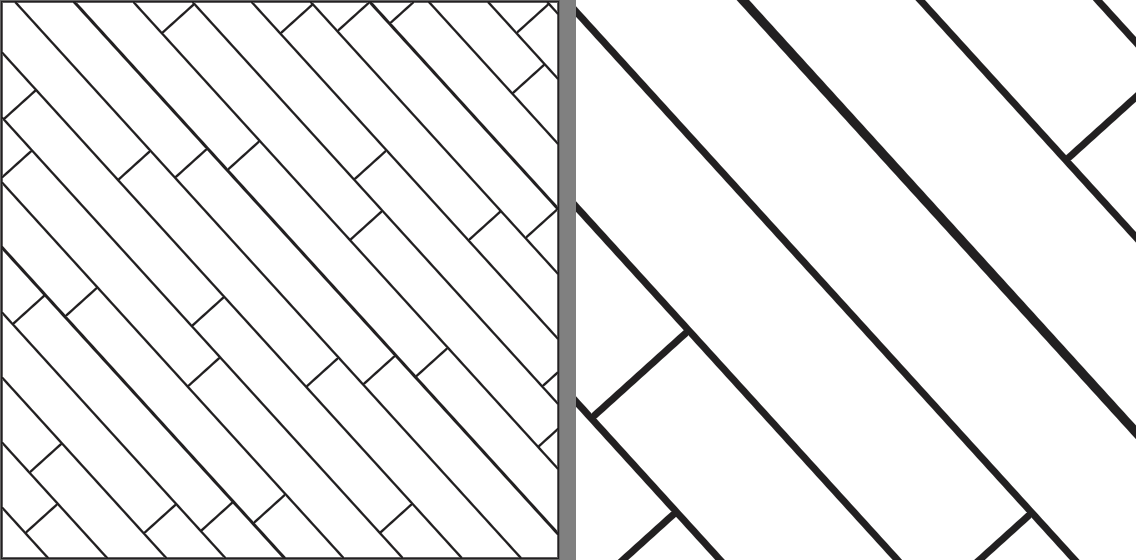
Left: the whole. Right: its middle third, enlarged.
Give the GLSL for this pattern, as a WebGL 1 fragment shader.

```glsl
precision highp float;
// Diagonal plank flooring: thin dark outlines on white, staggered end joints, framed by a square border.

uniform vec2 u_resolution;

const float PLANK_WIDTH = 0.07809;
const float PLANK_LENGTH = 0.4993;

// Antialiased coverage of a stroke at a given distance from its centre line
float stroke(float dist, float width, float pixel) {
  return clamp((0.5 * width - abs(dist)) / pixel + 0.5, 0.0, 1.0);
}

// Signed distance to the nearest whole number
float toNearest(float x) {
  return fract(x + 0.5) - 0.5;
}

// Joint offset of a row, as a fraction of plank length; repeats every five rows
float jointOffset(float row) {
  float i = mod(row + 0.5, 5.0);
  if (i < 1.0) return 0.9965;
  if (i < 2.0) return 0.4760;
  if (i < 3.0) return 0.3254;
  if (i < 4.0) return 0.7608;
  return 0.8912;
}

void main() {
  vec2 uv = gl_FragCoord.xy / u_resolution;
  float pixel = 1.0 / min(u_resolution.x, u_resolution.y);

  // Plank axes, measured from the upper left corner
  vec2 p = vec2(uv.x, 1.0 - uv.y);
  float across = (dot(p, vec2(0.7398, -0.6728)) - 0.0958) / PLANK_WIDTH;
  float along = dot(p, vec2(0.670, 0.7424)) / PLANK_LENGTH;

  // Long seams, every fifth one slightly heavier
  float seamIndex = floor(across + 0.5);
  float seamWidth = mod(seamIndex + 0.5, 5.0) < 1.0 ? 0.0055 : 0.0042;
  float ink = stroke(toNearest(across) * PLANK_WIDTH, seamWidth, pixel);

  // Short end joints
  float joint = toNearest(along - jointOffset(floor(across))) * PLANK_LENGTH;
  ink = max(ink, stroke(joint, 0.0042, pixel));

  // Border, with the planks clipped to its inside
  vec2 fromCentre = abs(uv - 0.5);
  float frame = max(fromCentre.x, fromCentre.y) - 0.4973;
  ink *= clamp(0.5 - frame / pixel, 0.0, 1.0);
  ink = max(ink, stroke(frame, 0.0043, pixel));

  gl_FragColor = vec4(mix(vec3(1.0), vec3(0.135, 0.125, 0.13), ink), 1.0);
}
```
